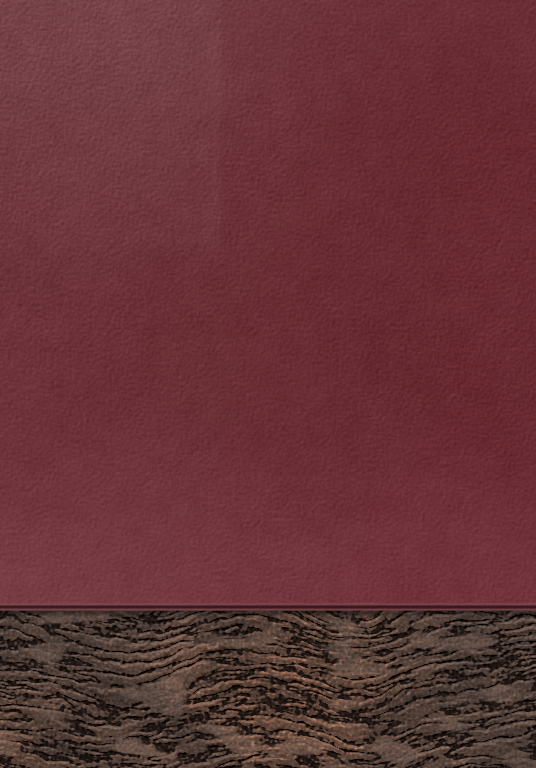
This texture is drawn by a Shadertoy shader. Its source:

```glsl
// Burgundy leather panel with a rolled lower edge, above a strip of carved, weathered wood.

vec2 gradientAt(vec2 cell) {
    vec3 p = fract(cell.xyx * vec3(0.1031, 0.1030, 0.0973));
    p += dot(p, p.yzx + 33.33);
    float angle = 6.2832 * fract((p.x + p.y) * p.z);
    return vec2(cos(angle), sin(angle));
}

float gradientNoise(vec2 p) {
    vec2 i = floor(p), f = p - i;
    vec2 u = f * f * f * (f * (f * 6.0 - 15.0) + 10.0);
    vec2 e = vec2(1.0, 0.0);
    float low = mix(dot(gradientAt(i), f), dot(gradientAt(i + e), f - e), u.x);
    float high = mix(dot(gradientAt(i + e.yx), f - e.yx), dot(gradientAt(i + 1.0), f - 1.0), u.x);
    return mix(low, high, u.y);
}

float fbm(vec2 p) {
    float sum = 0.0, amplitude = 0.6;
    for (int octave = 0; octave < 4; octave++) {
        sum += amplitude * gradientNoise(p);
        p = mat2(1.6, 1.2, -1.2, 1.6) * p + 7.3;
        amplitude *= 0.5;
    }
    return sum;
}

float leatherHeight(vec2 p) {
    vec2 warped = p + 0.002 * gradientNoise(p * 60.0);
    return 0.8 * gradientNoise(warped * vec2(165.0, 185.0)) + 0.75 * gradientNoise(p * 265.0 + 9.0);
}

vec3 leather(vec2 p) {
    // Broad sheen: pale upper left, deep red right, rosy near the hem
    float leftSide = smoothstep(0.62, 0.0, p.x);
    vec3 color = mix(vec3(0.407, 0.162, 0.193), vec3(0.425, 0.195, 0.222), leftSide);
    color += vec3(0.028, 0.05, 0.047) * leftSide * smoothstep(0.55, 0.95, p.y);
    color += vec3(0.04, 0.037, 0.045) * smoothstep(0.5, 0.21, p.y);
    color += vec3(0.015, 0.022, 0.022) * smoothstep(0.8, 1.05, p.y);

    // Faint rectangular pale patch
    float patchMask = smoothstep(0.292, 0.284, p.x) * smoothstep(0.635, 0.70, p.y);
    color += vec3(0.012, 0.02, 0.018) * patchMask * smoothstep(0.0, 0.28, p.x);

    // Cloudy mottling and short faint creases
    color += vec3(0.02, 0.02, 0.02) * fbm(p * 7.0) + 0.026 * fbm(p * 34.0);
    vec2 slant = mat2(0.8, 0.6, -0.6, 0.8) * p;
    float crease = abs(gradientNoise(slant * vec2(9.0, 5.0) + 0.3 * fbm(p * 12.0)));
    float creaseArea = smoothstep(0.0, 0.3, gradientNoise(p * 8.0 + 3.0));
    color += 0.012 * smoothstep(0.04, 0.0, crease) * creaseArea;

    // Pebbled grain lit from the upper left, with fine pores
    float relief = leatherHeight(p) - leatherHeight(p + vec2(-0.0016, 0.0021));
    float strength = 0.036 + 0.016 * leftSide * smoothstep(0.4, 0.9, p.y);
    color += strength * relief * vec3(1.0, 0.85, 0.85);
    return color + 0.024 * gradientNoise(p * 215.0 + 31.0);
}

// Grain coordinate: waves across the left and middle, a gentle rise on the right
vec2 woodFlow(vec2 p) {
    float wave = -0.014 * cos((p.x - 0.17) * 20.0) * smoothstep(0.64, 0.38, p.x);
    float rise = 0.035 * smoothstep(0.42, 0.72, p.x);
    float wander = 0.014 * gradientNoise(p * vec2(9.0, 12.0)) + 0.004 * gradientNoise(p * 45.0);
    return vec2(p.x, p.y - wave - rise + wander);
}

// Thin grooves follow the zero lines of stretched noise
float woodHeight(vec2 p) {
    vec2 flow = woodFlow(p);
    float ridges = gradientNoise(flow * vec2(10.0, 78.0));
    float splinters = gradientNoise(flow * vec2(55.0, 200.0) + 5.0);
    return 1.5 * abs(ridges + 0.35 * splinters) + 0.3 * gradientNoise(p * 190.0) - 0.3;
}

vec3 wood(vec2 p) {
    float height = woodHeight(p);
    float relief = height - woodHeight(p + vec2(-0.001, 0.0026));
    float tone = fbm(p * vec2(11.0, 17.0) + 2.0);

    // Grey-brown body with a copper glow in the middle and lower left
    vec2 glow = (p - vec2(0.38, 0.09)) * vec2(7.0, 8.0);
    float copper = exp(-dot(glow, glow));
    copper += 0.6 * smoothstep(0.2, 0.0, p.x) * smoothstep(0.16, 0.02, p.y);
    vec3 color = mix(vec3(0.29, 0.235, 0.21), vec3(0.365, 0.27, 0.225), clamp(copper + tone, 0.0, 1.0));
    color *= 1.0 + 0.3 * tone;

    // Smooth worn islands interrupt the carved grooves
    float worn = smoothstep(0.16, 0.3, gradientNoise(p * vec2(13.0, 29.0) + 1.7));
    float carved = 1.0 - 0.8 * worn;
    color += worn * vec3(0.08, 0.068, 0.062);
    float groove = smoothstep(-0.08, -0.23, height) * carved;
    color = mix(color, vec3(0.10, 0.07, 0.062), 0.92 * groove);

    // Lit ridge crests, coppery flecks and fine grit
    float crest = smoothstep(0.08, 0.42, relief) * carved * (1.0 - 0.7 * groove);
    color += crest * mix(vec3(0.13, 0.11, 0.10), vec3(0.20, 0.125, 0.085), clamp(copper, 0.0, 1.0));
    color -= 0.09 * smoothstep(0.08, 0.5, -relief) * carved;
    float fleck = smoothstep(0.15, 0.45, gradientNoise(p * vec2(150.0, 210.0) + 17.0));
    color += fleck * (0.4 + copper) * vec3(0.12, 0.075, 0.055) * (1.0 - groove);
    return color + 0.09 * gradientNoise(p * 245.0);
}

float band(float y, float center, float halfWidth, float soft) {
    return smoothstep(halfWidth + soft, halfWidth - soft, abs(y - center));
}

void mainImage(out vec4 fragColor, in vec2 fragCoord) {
    vec2 p = fragCoord / iResolution.y;
    float soft = 0.75 / iResolution.y;
    vec3 color = mix(wood(p), leather(p), smoothstep(0.205 - soft, 0.205 + soft, p.y));

    // Rolled hem: pale lip, dark seam, dusty lower rim and its shadow
    color = mix(color, vec3(0.50, 0.29, 0.31), 0.65 * band(p.y, 0.2135, 0.0014, soft));
    color = mix(color, vec3(0.19, 0.09, 0.10), 0.9 * band(p.y, 0.2096, 0.0019, soft));
    color = mix(color, vec3(0.42, 0.29, 0.29), 0.8 * band(p.y, 0.2058, 0.0011, soft));
    color *= 1.0 - 0.4 * smoothstep(0.194, 0.204, p.y) * smoothstep(0.206, 0.204, p.y);
    fragColor = vec4(clamp(color, 0.0, 1.0), 1.0);
}
```
